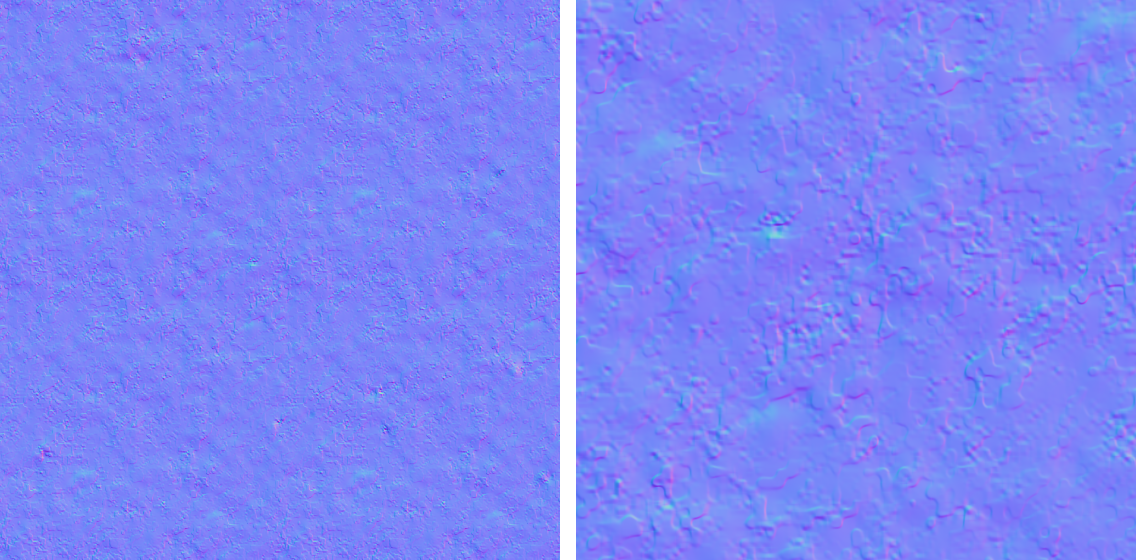
Left, the full canvas; right, a detail of the centre.
Give the GLSL for this texture map, as a Shadertoy shader.

```glsl
// Tileable tangent-space normal map of rough, weathered plaster with scattered chips.

const float TAU         = 6.2831853;
const float REPEATS     = 2.0;                 // copies of the base relief per side
const mat2  UPRIGHT     = mat2(1.0);
const mat2  LEANING     = mat2(3.0, -1.0, -1.0, 3.0); // stretches along the rising diagonal
const vec2  MEAN_TILT   = vec2(-0.038, 0.038); // overall lean of the surface
const float CALM        = 0.42;                // relief strength in smooth patches
const float ROUGH       = 1.35;                // relief strength in coarse patches
const float GRAIN       = 0.40;
const float FLAKES      = 0.0085;              // steepness of flake rims
const float RIM_LEVEL   = 0.57;                // height at which flakes break off
const float RIM_WIDTH   = 0.08;
const float LUMPS       = 0.12;
const float SWELLS      = 0.055;
const float BANDING     = 0.06;
const float BLUE_LOSS   = 0.025;
const int   CHIP_COUNT  = 11;
const int   SCAR_COUNT  = 3;
const vec2  SCAR_TILT   = vec2(-0.10, 0.28);

float hash(vec2 p, float seed) {
    return fract(sin(dot(p, vec2(127.1, 311.7)) + seed * 17.31) * 43758.5453);
}

// Wrapping value noise: x = value, yz = slope per cell.
vec3 noise(vec2 p, vec2 period, float seed) {
    vec2 cell = floor(p), f = p - cell;
    vec2 u = f * f * (3.0 - 2.0 * f);
    vec2 du = 6.0 * f * (1.0 - f);
    vec2 lo = mod(cell, period), hi = mod(cell + 1.0, period);
    float a = hash(lo, seed), b = hash(vec2(hi.x, lo.y), seed);
    float c = hash(vec2(lo.x, hi.y), seed), d = hash(hi, seed);
    float k = a - b - c + d;
    return vec3(a + (b - a) * u.x + (c - a) * u.y + k * u.x * u.y,
                du * (vec2(b - a, c - a) + k * u.yx));
}

// Height and slope of a layer; a symmetric whole-number lean still tiles.
vec3 relief(vec2 t, vec2 cells, mat2 lean, float seed) {
    vec3 n = noise((lean * t) * cells, cells, seed);
    return vec3(n.x, lean * (n.yz * cells) / cells.x);
}

// Shortest offset on the wrapped unit square.
vec2 wrapOffset(vec2 a, vec2 b) {
    return fract(a - b + 0.5) - 0.5;
}

vec2 scatter(int i, float seed) {
    return vec2(hash(vec2(float(i), 1.0), seed), hash(vec2(float(i), 2.0), seed));
}

// Soft irregular patches that set how coarse the plaster is.
float roughness(vec2 t) {
    float patches = 0.5 * noise(t * 11.0, vec2(11.0), 1.0).x
                  + 0.5 * noise(t * 29.0, vec2(29.0), 2.0).x;
    return mix(CALM, ROUGH, smoothstep(0.22, 0.78, patches));
}

// Fine grit gathered into sparse flecks.
vec2 grain(vec2 t) {
    float gather = noise(t * 67.0, vec2(67.0), 3.0).x;
    return GRAIN * gather * gather * relief(t, vec2(149.0, 157.0), UPRIGHT, 11.0).yz;
}

// Sharp broken rims where a rugged height crosses the flake level.
vec2 flakes(vec2 t) {
    vec3 big = relief(t, vec2(13.0), LEANING, 21.0);
    vec3 small = relief(t, vec2(89.0, 83.0), UPRIGHT, 22.0);
    float height = mix(big.x, small.x, 0.45);
    vec2 slope = mix(big.yz * 13.0, small.yz * 89.0, 0.45);
    float rim = (height - RIM_LEVEL) / RIM_WIDTH;
    return FLAKES * slope * exp(-rim * rim);
}

// Extra coarseness around the few chips that do not repeat.
float chips(vec2 uv) {
    float boost = 0.0;
    for (int i = 0; i < CHIP_COUNT; i++) {
        vec2 d = wrapOffset(uv, scatter(i, 31.0));
        float size = mix(0.008, 0.036, pow(hash(vec2(float(i), 3.0), 31.0), 2.0));
        d.x -= 0.4 * d.y;
        boost += exp(-dot(d, d) / (size * size)) * mix(1.7, 0.7, size / 0.036);
    }
    return boost;
}

// Small raised lips facing upwards, broken into streaks.
vec2 scars(vec2 t) {
    float lip = 0.0;
    for (int i = 0; i < SCAR_COUNT; i++) {
        vec2 d = wrapOffset(t, scatter(i, 53.0));
        d.y += 9.0 * d.x * d.x - 0.2 * d.x;
        d /= vec2(0.034, 0.012);
        lip += exp(-dot(d, d));
    }
    float streaks = noise(t * vec2(90.0, 40.0), vec2(90.0, 40.0), 5.0).x;
    return SCAR_TILT * lip * (0.4 + streaks);
}

// Faint horizontal changes of tilt.
float bands(vec2 t) {
    float wide = noise(t * vec2(3.0, 8.0), vec2(3.0, 8.0), 6.0).x - 0.5;
    float thin = noise(t * vec2(5.0, 30.0), vec2(5.0, 30.0), 7.0).x - 0.5;
    return BANDING * (0.7 * wide + 0.7 * thin - 0.25 * cos(TAU * 2.0 * t.y));
}

void mainImage(out vec4 fragColor, in vec2 fragCoord) {
    vec2 uv = fragCoord / iResolution.xy;
    vec2 t = uv * REPEATS;

    // Layers from fine grain to broad swells
    vec2 fine = grain(t) + flakes(t);
    vec2 coarse = LUMPS * relief(t, vec2(31.0, 27.0), UPRIGHT, 13.0).yz
                + SWELLS * relief(t, vec2(11.0, 13.0), UPRIGHT, 14.0).yz;

    float rough = roughness(t), boost = chips(uv);
    vec2 slope = fine * (rough + 1.5 * boost)
               + coarse * (0.4 + 0.6 * rough + 2.5 * boost);

    // Surface normal packed into colour
    vec2 tilt = MEAN_TILT - slope + scars(t) + vec2(0.0, bands(t));
    vec3 normal = normalize(vec3(tilt, 1.0));
    vec3 color = 0.5 + 0.5 * normal - vec3(0.0, 0.0, BLUE_LOSS);
    fragColor = vec4(color, 1.0);
}
```
